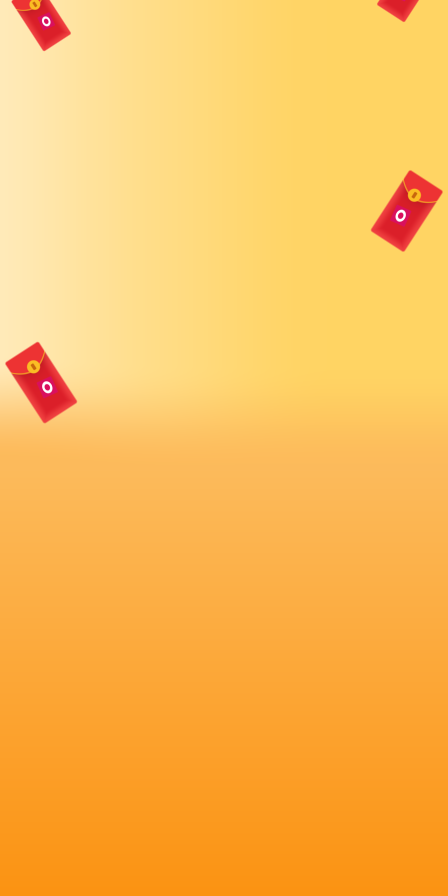
Write a WebGL 1 fragment shader that draws this background.

```glsl
precision highp float;
// Festive golden gradient with four tilted red envelopes near the side edges.
uniform vec2 u_resolution;

// Background colours
const vec3 CREAM = vec3(1.0, 0.922, 0.74);
const vec3 BUTTER = vec3(1.0, 0.872, 0.555);
const vec3 YELLOW = vec3(1.0, 0.83, 0.39);
const vec3 APRICOT = vec3(0.99, 0.73, 0.355);
const vec3 ORANGE = vec3(0.985, 0.575, 0.07);

// Envelope colours
const vec3 RED = vec3(0.86, 0.12, 0.16);
const vec3 RIM_RED = vec3(0.94, 0.25, 0.25);
const vec3 FLAP_RED = vec3(0.93, 0.20, 0.20);
const vec3 GOLD = vec3(0.98, 0.74, 0.14);
const vec3 DARK_GOLD = vec3(0.78, 0.40, 0.05);
const vec3 MAGENTA = vec3(0.85, 0.05, 0.42);

// Layout: x runs 0..1 and y runs 0..2, mirrored about the centre line
const float HORIZON_LOW = 0.474;
const float HORIZON_HIGH = 0.592;
const float ENVELOPE_X = 0.908;
const float LEAN = 0.576;
const float LARGE = 0.081;
const float SMALL = 0.067;
const vec2 LARGE_Y = vec2(1.146, 1.529);  // left, right
const vec2 SMALL_Y = vec2(1.961, 2.026);
const vec2 HALF_SIZE = vec2(0.55, 1.0);
const vec2 SEAL = vec2(-0.06, 0.48);
const vec2 PATCH = vec2(-0.07, -0.2);

vec2 rotate(vec2 p, float a) {
  float c = cos(a), s = sin(a);
  return vec2(c * p.x - s * p.y, s * p.x + c * p.y);
}

float boxDistance(vec2 p, vec2 halfSize, float radius) {
  vec2 d = abs(p) - halfSize + radius;
  return length(max(d, 0.0)) + min(max(d.x, d.y), 0.0) - radius;
}

// Coverage of the inside of a distance field
float fill(float d, float aa) {
  return 1.0 - smoothstep(-aa, aa, d);
}

vec3 background(vec2 uv) {
  vec3 sky = mix(CREAM, BUTTER, smoothstep(-0.08, 0.36, uv.x));
  sky = mix(sky, YELLOW, smoothstep(0.22, 0.74, uv.x));
  vec3 ground = mix(ORANGE, APRICOT, clamp(uv.y / HORIZON_LOW, 0.0, 1.0));
  float edge = uv.y - 0.012 * (1.0 - smoothstep(0.0, 0.4, uv.x));
  return mix(ground, sky, smoothstep(HORIZON_LOW, HORIZON_HIGH, edge));
}

vec3 drawEnvelope(vec3 color, vec2 p, vec2 center, float size) {
  vec2 q = rotate(p - center, LEAN) / size;
  float aa = 0.8 / (u_resolution.x * size);

  // Body with a bright, soft rim
  float body = boxDistance(q, HALF_SIZE, 0.06);
  vec3 paper = mix(RED, RIM_RED, smoothstep(-0.28, 0.0, body));

  // Curved flap, its shadow and gold trim
  float flap = 0.4 + 0.9 * q.x * q.x - q.y;
  paper *= 1.0 - 0.12 * exp(-6.0 * max(flap, 0.0));
  paper = mix(paper, FLAP_RED, fill(flap, aa));
  paper = mix(paper, GOLD, 0.7 * fill(abs(flap) - 0.022, aa));

  // Plain square patch with a small white ring
  vec2 m = rotate(q - PATCH, -0.15);
  paper = mix(paper, MAGENTA, 0.8 * fill(boxDistance(m, vec2(0.22, 0.24), 0.03), aa));
  float ring = abs(length(m * vec2(1.25, 1.0)) - 0.13) - 0.04;
  paper = mix(paper, vec3(1.0), fill(ring, aa));

  // Round seal with a dark slot
  vec2 s = q - SEAL;
  paper = mix(paper, GOLD, fill(length(s) - 0.18, aa));
  paper = mix(paper, DARK_GOLD, fill(boxDistance(s, vec2(0.045, 0.09), 0.03), aa));

  return mix(color, paper, fill(body, max(aa, 0.03)));
}

void main() {
  vec2 uv = gl_FragCoord.xy / u_resolution;
  vec3 color = background(uv);

  // One large and one small envelope on each side
  for (int i = 0; i < 2; i++) {
    float side = float(i);
    vec2 p = vec2(mix(1.0 - uv.x, uv.x, side), 2.0 * uv.y);
    float largeY = mix(LARGE_Y.x, LARGE_Y.y, side);
    float smallY = mix(SMALL_Y.x, SMALL_Y.y, side);
    color = drawEnvelope(color, p, vec2(ENVELOPE_X, largeY), LARGE);
    color = drawEnvelope(color, p, vec2(ENVELOPE_X, smallY), SMALL);
  }
  gl_FragColor = vec4(color, 1.0);
}
```
